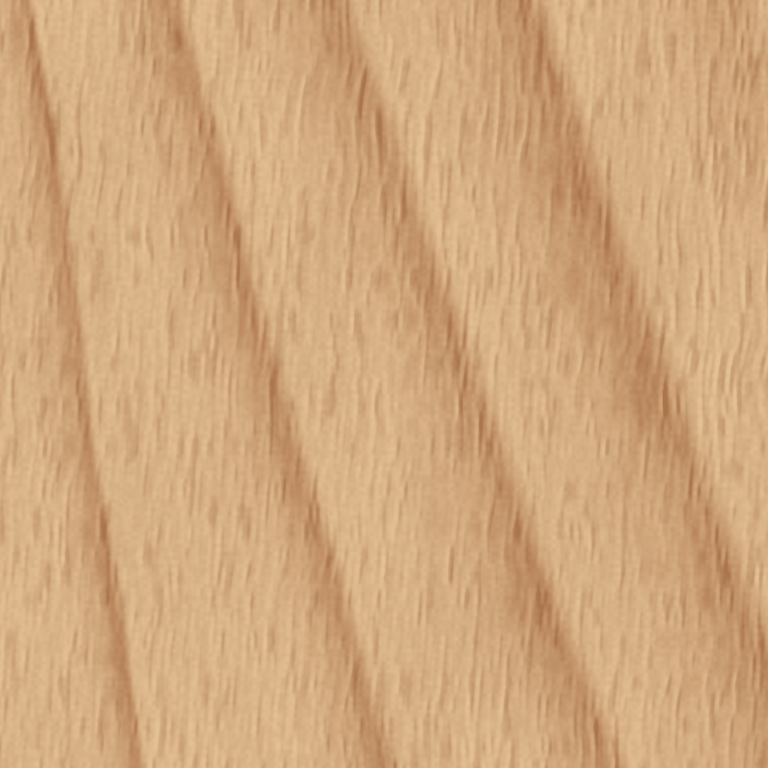
Reproduce this texture procedurally as a Shadertoy shader.

```glsl
// Pale planed wood: slanting growth rings, crisp on the right and fading left,
// broken up by short, near-vertical pores that are lit from one side.
// Rings are quadratic curves; pores and fibres are stretched value noise.

const vec3 PALE_WOOD = vec3(0.845, 0.697, 0.527);
const vec3 DARK_WOOD = vec3(0.73, 0.55, 0.39);
const vec3 RING_TINT = vec3(0.010, -0.004, -0.008);
const int RING_COUNT = 5;

float hash(vec2 cell) {
    vec3 p = fract(vec3(cell.xyx) * 0.1031);
    p += dot(p, p.yzx + 33.33);
    return fract((p.x + p.y) * p.z);
}

float valueNoise(vec2 p) {
    vec2 cell = floor(p);
    vec2 f = fract(p);
    f = f * f * (3.0 - 2.0 * f);
    float low = mix(hash(cell), hash(cell + vec2(1.0, 0.0)), f.x);
    float high = mix(hash(cell + vec2(0.0, 1.0)), hash(cell + vec2(1.0, 1.0)), f.x);
    return mix(low, high, f.y);
}

// Wavy vertical fibres, two sizes blended, centred on zero
float fibres(vec2 p) {
    float sway = valueNoise(p * vec2(9.0, 14.0) + 5.0) - 0.5;
    p.x += 0.008 * sway - 0.06 * p.y;
    float coarse = valueNoise(p * vec2(110.0, 19.0) + 40.0);
    float fine = valueNoise(p * vec2(185.0, 36.0) + 90.0);
    return mix(coarse, fine, 0.45) - 0.5;
}

// Horizontal place of a ring's crisp edge; drop is 0 at the top, 1 at the bottom
float ringEdge(float index, float drop) {
    float start = 0.045 + 0.17 * index + 0.0155 * index * index;
    float slant = 0.145 + 0.165 * index - 0.03 * index * index;
    float wobble = 0.012 * (valueNoise(vec2(drop * 5.0, index * 7.3)) - 0.5);
    return start + slant * drop + 0.03 * drop * (drop - 1.0) + wobble;
}

// Darkness left of an edge: quick rise, slow ragged decay
float ringProfile(float inside, float width, float softness, float ragged) {
    float rise = smoothstep(-softness, softness * 0.7, inside);
    float tail = max(inside + ragged * width * smoothstep(0.0, width, inside), 0.0);
    return rise * exp(-pow(tail / width, 1.3));
}

void mainImage(out vec4 fragColor, in vec2 fragCoord) {
    vec2 uv = fragCoord / iResolution.xy;
    float drop = 1.0 - uv.y;

    // Fibre height and its sideways slope
    float fibre = fibres(uv);
    float relief = fibre - fibres(uv + vec2(0.0045, 0.001));

    // Late wood rings, and the wider zones of open pores beside them
    float ring = 0.0;
    float poreZone = 0.0;
    for (int i = 0; i < RING_COUNT; i++) {
        float index = float(i);
        float inside = ringEdge(index, drop) - uv.x;
        float width = 0.026 + 0.016 * index;
        float softness = 0.010 + 0.007 * index;
        float patches = valueNoise(vec2(uv.x * 12.0 + index * 9.0, uv.y * 8.0));
        float strength = mix(0.95, 1.4, patches) * (i == RING_COUNT - 1 ? 0.5 : 1.0);
        float profile = ringProfile(inside, width, softness, 1.9 * fibre);
        ring = max(ring, strength * profile);
        poreZone = max(poreZone, ringProfile(inside, width * 2.2, softness, 0.0));
    }

    // Pores, side light, soft mottling and fine grit
    float pores = smoothstep(0.03, 0.33, fibre) * mix(0.36, 0.55, poreZone);
    float sideLight = relief * mix(0.55, 1.35, poreZone);
    float mottle = valueNoise(uv * vec2(16.0, 6.0) + 20.0) - 0.5;
    float grit = valueNoise(uv * 190.0 + 60.0) - 0.5;

    float shade = -0.06 + ring + pores + sideLight;
    shade += 0.2 * mottle + 0.26 * grit;
    shade = clamp(shade, -0.4, 1.6);

    vec3 colour = mix(PALE_WOOD, DARK_WOOD, shade) + RING_TINT * ring;
    fragColor = vec4(colour, 1.0);
}
```
